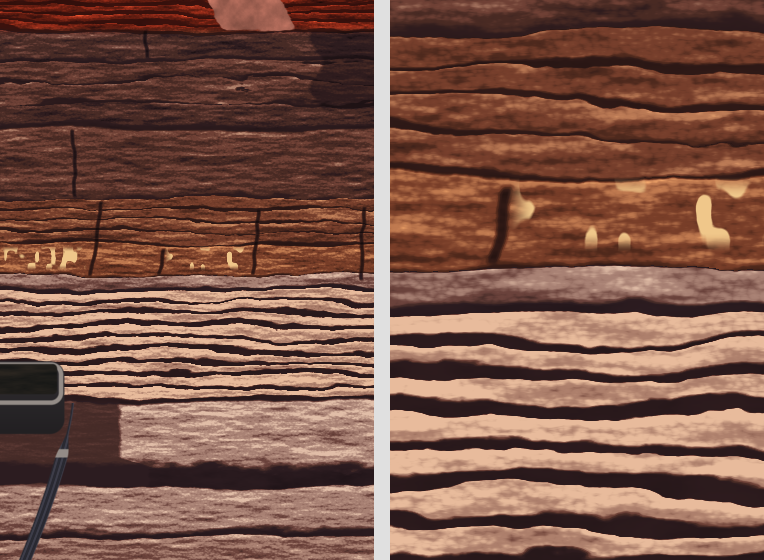
Left: the whole. Right: its middle third, enlarged.
Give the GLSL for this texture, as a Shadertoy shader.

```glsl
// Sunlit layered rock face: stacked beds split into ragged ledges with dark undercuts,
// joints and pale chips, plus a handheld device with a strap and its cast shadow.
// Beds come from a short table; sines bend them, value and cellular noise roughen them.

const int BEDS = 12;
// Per bed: top edge (0 = canvas top), sunlit brightness, start of the undercut (0..1)
const vec3 BED[BEDS] = vec3[BEDS](
    vec3(-0.01, .40, .70), vec3(.058, .37, .90), vec3(.108, .45, .90), vec3(.186, .35, .85),
    vec3(.229, .46, .96), vec3(.355, .54, .84), vec3(.435, .60, .98), vec3(.492, .67, .78),
    vec3(.520, .88, .66), vec3(.715, .80, .74), vec3(.868, .74, .86), vec3(.958, .66, .90));
// Per bed: number of ledges, ochre warmth
const vec2 STYLE[BEDS] = vec2[BEDS](
    vec2(4, .9), vec2(1, .25), vec2(2, .35), vec2(1, .3), vec2(1, .4), vec2(4, .85),
    vec2(1, 1), vec2(1, .1), vec2(9, .3), vec2(1, .1), vec2(1, .1), vec2(1, .15));
// Vertical joints: x, top, bottom, lean
const int JOINTS = 6;
const vec4 JOINT[JOINTS] = vec4[JOINTS](
    vec4(.131, .232, .352, .03), vec4(.183, .360, .492, -.17), vec4(.461, .375, .490, -.08),
    vec4(.651, .370, .500, -.06), vec4(.260, .055, .103, .03), vec4(.290, .445, .490, -.1));

const vec3 ABYSS = vec3(.07, .045, .06), SHADOW = vec3(.17, .11, .13);
const vec3 BROWN = vec3(.27, .17, .16), UMBER = vec3(.41, .26, .24);
const vec3 DUST = vec3(.65, .51, .47), PALE = vec3(.87, .75, .68);
const vec3 OCHRE_TINT = vec3(1.15, .93, .66), RED_TINT = vec3(1.25, .70, .58);
const vec3 CHIP = vec3(.94, .78, .54), SLAB = vec3(.63, .38, .32);
const vec3 CASE = vec3(.15, .14, .15), METAL = vec3(.58, .55, .53), STRAP = vec3(.20, .20, .24);
const float BEND = .0035, RELIEF = 1.1, GRAIN_SCALE = 190.;

float hash(vec2 p) {
    p = fract(p * vec2(.1031, .1030));
    p += dot(p, p.yx + 33.33);
    return fract((p.x + p.y) * p.x * 13.7);
}
float noise(vec2 p) {
    vec2 i = floor(p), f = fract(p);
    f = f * f * (3. - 2. * f);
    return mix(mix(hash(i), hash(i + vec2(1, 0)), f.x),
               mix(hash(i + vec2(0, 1)), hash(i + 1.), f.x), f.y);
}
float fbm(vec2 p) {
    float sum = 0., amp = .5;
    for (int i = 0; i < 5; i++) { sum += amp * noise(p); p = p * 2.03 + 17.; amp *= .5; }
    return sum;
}
float cellular(vec2 p) {
    float nearest = 2.;
    for (int k = 0; k < 9; k++) {
        vec2 c = floor(p) + vec2(k % 3 - 1, k / 3 - 1);
        nearest = min(nearest, length(c + vec2(hash(c), hash(c + 57.)) - p));
    }
    return nearest;
}
vec3 rockRamp(float b) {
    vec3 c = mix(ABYSS, SHADOW, smoothstep(0., .20, b));
    c = mix(c, BROWN, smoothstep(.20, .38, b));
    c = mix(c, UMBER, smoothstep(.38, .54, b));
    c = mix(c, DUST, smoothstep(.54, .75, b));
    return mix(c, PALE, smoothstep(.75, .95, b));
}
float roundBox(vec2 p, vec2 halfSize, float r) {
    vec2 q = abs(p) - halfSize + r;
    return length(max(q, 0.)) + min(max(q.x, q.y), 0.) - r;
}
float band(float x, float a, float b, float soft) {
    return smoothstep(a - soft, a + soft, x) * (1. - smoothstep(b - soft, b + soft, x));
}

vec3 rockFace(vec2 p) {
    float bend = sin(p.x * 9. + p.y * 30.) + .6 * sin(p.x * 23. + p.y * 51.);
    float y = p.y + BEND * bend + .009 * (fbm(p * vec2(28, 20)) - .5);
    int id = 0;
    for (int i = 1; i < BEDS; i++) if (y > BED[i].x) id = i;
    float top = BED[id].x, end = id < BEDS - 1 ? BED[id + 1].x : 1.03;
    float ledges = STYLE[id].x, t = (y - top) / (end - top);

    // Ragged ledges: sunlit face above, dark undercut below
    float wander = ledges > 1. ? 1.1 * (fbm(p * vec2(9, 30)) - .5) * band(t, .06, .94, .06) : 0.;
    float s = t * ledges + wander, row = floor(s), u = fract(s);
    float ragged = fbm(p * vec2(24, 65));
    float cut = BED[id].z + .35 * (noise(vec2(p.x * 8., row * 7.3 + float(id))) - .5) * step(1.5, ledges);
    float face = 1. - smoothstep(cut - .07, cut + .07, u + .24 * (ragged - .5));
    face *= smoothstep(0., .04, u);

    // Overhead light on fine relief, streaks along the bedding and grain
    vec2 q = p * vec2(30, 110);
    float relief = fbm(q + vec2(0, .45)) - fbm(q);
    float streak = fbm(vec2(p.x * 5., y * 170.)) - .48;
    float grain = cellular(p * vec2(1, 1.4) * GRAIN_SCALE) - .5;
    float light = BED[id].y + .10 * (1. - smoothstep(0., .25, u)) - .05 * u;
    light += RELIEF * relief * .5 + .36 * streak - .11 * grain + .2 * (ragged - .48);
    float b = mix(.09 + .12 * ragged, light, face);

    // Recessed end of the upper beds, then joints
    b *= 1. - .45 * band(p.x, .565 + .012 * sin(p.y * 70.), 2., .005) * band(p.y, .055, .195, .004);
    for (int i = 0; i < JOINTS; i++) {
        vec4 j = JOINT[i];
        float x = j.x + j.w * (p.y - j.y) + .008 * (noise(vec2(p.y * 55., j.x * 90.)) - .5);
        b *= 1. - .75 * (1. - smoothstep(.001, .005, abs(p.x - x))) * band(p.y, j.y, j.z, .003);
    }
    // Cast shadow of the device
    float edge = .215 + .05 * smoothstep(.815, .835, p.y) + .012 * (ragged - .5);
    b = mix(b, .17 + .25 * b, .92 * band(p.x, -1., edge, .004) * band(p.y, .717, .868, .005));

    vec3 c = rockRamp(b) * mix(vec3(1), OCHRE_TINT, STYLE[id].y);
    c *= mix(vec3(1), RED_TINT, 1. - smoothstep(.045, .065, p.y));
    // Pale chips in the ochre bed
    float chips = smoothstep(.60, .68, noise(p * vec2(105, 48)) + .25 * (ragged - .5));
    float spots = band(p.x, .006, .150, .006) + band(p.x, .300, .440, .008);
    c = mix(c, CHIP, chips * spots * band(p.y, .444, .478, .006));
    // Loose slab on top
    vec2 d = p - vec2(.443, .016);
    float slab = roundBox(d + vec2(-.5 * d.y, 0), vec2(.066, .038), .012) + .012 * (ragged - .5);
    return mix(c, SLAB * (.72 + .6 * fbm(p * 45.)), 1. - smoothstep(-.002, .002, slab));
}

void mainImage(out vec4 fragColor, in vec2 fragCoord) {
    float px = 1. / iResolution.y;
    vec2 p = vec2(fragCoord.x, iResolution.y - fragCoord.y) * px;
    vec3 c = rockFace(p);

    // Strap: narrow cord widening below its clasp
    float down = clamp((p.y - .72) / .28, 0., 1.);
    float strapX = .130 - .085 * pow(down, 1.35);
    float wide = mix(.002, .011, smoothstep(.18, .35, down));
    float strap = (1. - smoothstep(wide - px, wide + px, abs(p.x - strapX))) * step(.72, p.y);
    float weave = .8 + .4 * smoothstep(-.5, 1., sin((p.x - strapX) * 700.));
    c = mix(c, mix(STRAP * weave, METAL, band(p.y, .802, .817, px)), strap);

    // Device: case, metal rim and dark screen
    float body = roundBox(p - vec2(0, .710), vec2(.115, .065), .026);
    float rim = roundBox(p - vec2(0, .685), vec2(.113, .038), .022);
    float screen = roundBox(p - vec2(0, .677), vec2(.102, .027), .008);
    vec3 device = CASE * (1.1 - 3. * (p.y - .70));
    device = mix(device, METAL, 1. - smoothstep(-px, px, abs(rim + .004) - .004));
    vec3 glass = mix(vec3(.06, .07, .07), vec3(.20, .17, .14), fbm(p * vec2(20, 90)));
    device = mix(device, glass, 1. - smoothstep(-px, px, screen));
    c = mix(c, device, 1. - smoothstep(-px, px, body));
    fragColor = vec4(c, 1);
}
```
